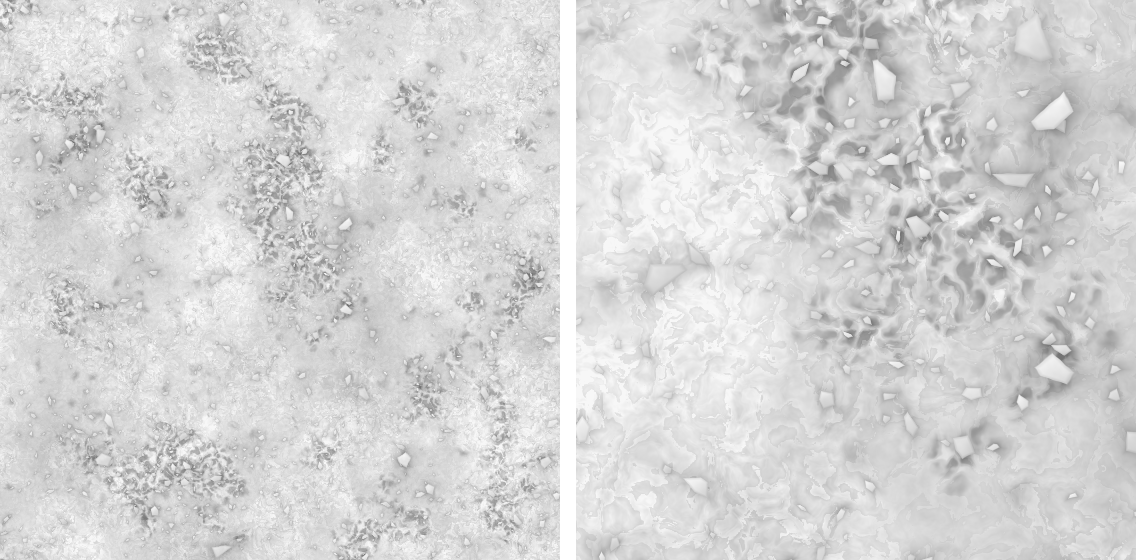
Left: the whole. Right: its middle third, enlarged.
A Shadertoy shader for this texture map:

```glsl
vec2 hash22(vec2 p) {
    vec3 q = fract(p.xyx * vec3(0.1031, 0.1030, 0.0973));
    q += dot(q, q.yzx + 33.33);
    return fract((q.xx + q.yz) * q.zy);
}

float corner(vec2 cell, vec2 offset) {
    return dot(hash22(cell) * 2.0 - 1.0, offset);
}

float gradientNoise(vec2 p) {
    vec2 i = floor(p), f = fract(p);
    vec2 u = f * f * f * (f * (f * 6.0 - 15.0) + 10.0);
    vec2 e = vec2(1.0, 0.0);
    return mix(mix(corner(i, f), corner(i + e, f - e), u.x),
               mix(corner(i + e.yx, f - e.yx), corner(i + 1.0, f - 1.0), u.x), u.y);
}

float fbm(vec2 p, int octaves) {
    float sum = 0.0, amplitude = 0.5;
    for (int i = 0; i < octaves; i++) {
        sum += amplitude * gradientNoise(p);
        p = mat2(1.6, 1.2, -1.2, 1.6) * p + 17.3;
        amplitude *= 0.55;
    }
    return sum;
}

// Regions where pebbles and pits gather
float clumps(vec2 p) {
    return smoothstep(-0.15, 0.4, gradientNoise(p * 5.5 + 3.7));
}

// Angular, stretched pebbles with a soft dark contact halo
float addPebbles(float shade, vec2 p, float cells, float chance, float size, float halo) {
    vec2 q = p * cells, home = floor(q);
    float rough = fbm(p * 70.0, 3);
    for (int y = -1; y <= 1; y++)
    for (int x = -1; x <= 1; x++) {
        vec2 cell = home + vec2(x, y);
        vec2 place = hash22(cell + cells), kind = hash22(cell + cells + 57.3);
        if (kind.x > chance * (0.35 + 1.3 * clumps(cell / cells))) continue;
        vec2 v = q - cell - 0.2 - 0.6 * place;
        float radius = size * mix(0.55, 1.15, fract(place.x * 7.3 + kind.y));
        float turn = 6.2832 * kind.y;
        vec2 w = mat2(cos(turn), sin(turn), -sin(turn), cos(turn)) * v;
        w *= vec2(0.85, mix(1.0, 1.9, place.y));
        float d = -10.0;
        for (int k = 0; k < 5; k++) {
            vec2 cut = hash22(cell + 11.7 * float(k + 1));
            float angle = 1.2566 * float(k) + 0.9 * cut.x;
            d = max(d, dot(w, vec2(cos(angle), sin(angle))) - radius * (0.5 + 0.55 * cut.y));
        }
        d += 0.25 * radius * rough;
        float edge = max(0.05 * radius, 0.7 * cells / iResolution.y);
        float face = 0.885 + 0.06 * dot(v, vec2(-0.5, 0.8)) / radius
                   + 0.1 * rough + 0.08 * (place.x - 0.5);
        face -= 0.07 * smoothstep(-0.25 * radius, 0.0, d);
        shade -= halo * exp(-max(d, 0.0) / (radius * 0.55));
        shade = mix(shade, face, smoothstep(edge, -edge, d));
    }
    return shade;
}

// Distance to the nearest scattered point, in cells
float cellDistance(vec2 p) {
    vec2 home = floor(p);
    float nearest = 2.0;
    for (int y = -1; y <= 1; y++)
    for (int x = -1; x <= 1; x++) {
        vec2 cell = home + vec2(x, y);
        nearest = min(nearest, length(p - cell - hash22(cell + 5.1)));
    }
    return nearest;
}

void mainImage(out vec4 fragColor, in vec2 fragCoord) {
    vec2 p = fragCoord / iResolution.y;
    vec2 warp = vec2(fbm(p * 26.0, 4), fbm(p * 26.0 + 41.0, 4));

    // Smooth ground with broad and patchy tonal drift
    float shade = 0.852 + 0.19 * fbm(p * 4.0 + 8.0, 3) + 0.13 * fbm(p * 17.0 + 2.0, 4);
    shade += 0.06 * fbm(p * 130.0, 3);

    // Flaky crust: stepped ledges and pale creases
    float crust = smoothstep(-0.13, 0.13, fbm(p * 6.0 + warp * 0.6 + 21.0, 6));
    float height = 4.5 * fbm(p * 36.0 + warp * 1.3, 5);
    float blur = clamp(fwidth(height) * 1.1, 0.06, 0.5);
    float ledge = fract(height);
    ledge *= 1.0 - smoothstep(1.0 - blur, 1.0, ledge);
    float crease = 1.0 - abs(fbm(p * 62.0 + warp * 1.5, 4)) * 5.0;
    shade += crust * (0.025 + 0.12 * (ledge - 0.4) + 0.055 * (crease - 0.4));
    shade += (1.0 - crust) * 0.045 * (ledge - 0.5);

    // Porous hollows with light walls
    float hollow = smoothstep(0.1, 0.36, gradientNoise(p * 5.5 + 3.7) + 1.3 * fbm(p * 14.0, 4));
    float pore = cellDistance(p * 78.0 + warp * 3.5) + 0.6 * fbm(p * 90.0, 2);
    shade -= hollow * (0.04 + 0.17 * smoothstep(0.48, 0.2, pore));
    shade += hollow * 0.09 * smoothstep(0.48, 0.7, pore);

    // Isolated dark dimples
    float dimple = cellDistance(p * 13.0 + warp * 0.3);
    shade -= 0.16 * smoothstep(0.16, 0.0, dimple) * (1.0 - crust);

    // Pebbles from dust to the few large blocks
    shade = addPebbles(shade, p, 68.0, 0.30, 0.24, 0.13);
    shade = addPebbles(shade, p, 38.0, 0.24, 0.26, 0.14);
    shade = addPebbles(shade, p, 19.0, 0.16, 0.24, 0.13);
    shade = addPebbles(shade, p, 7.0, 0.05, 0.17, 0.11);

    fragColor = vec4(vec3(clamp(shade, 0.45, 0.97)), 1.0);
}
```
